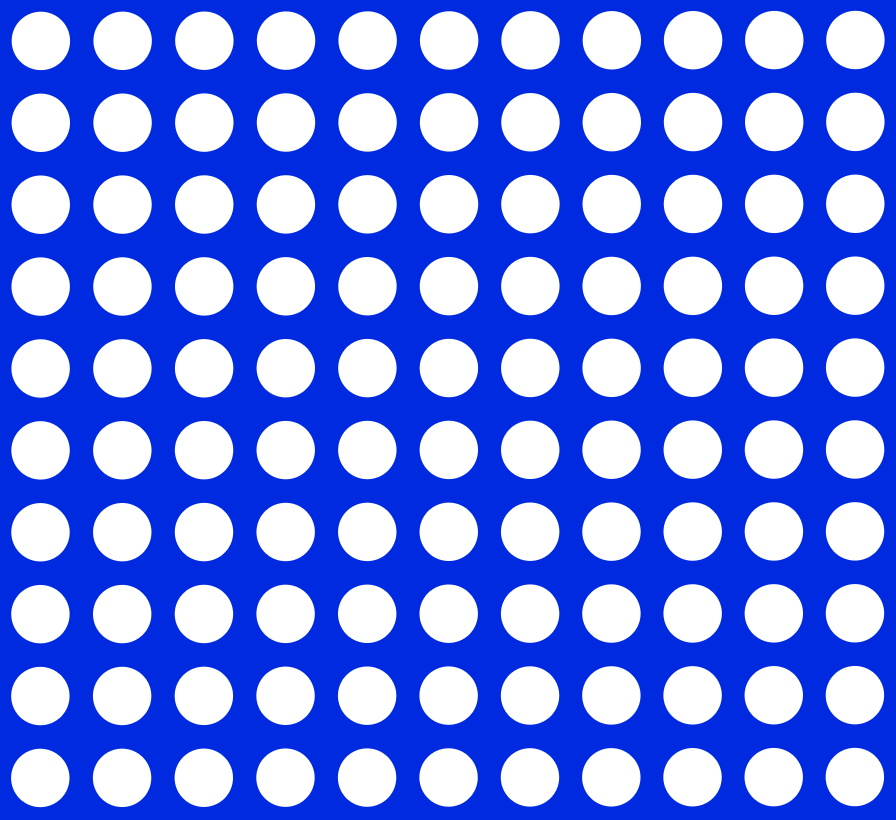
A Shadertoy shader for this pattern:

```glsl
const vec2 REPEATS = vec2(11.0, 10.0);     // dots across and down
const float DOT_RADIUS = 0.0356;           // in canvas heights
const float COLUMN_BOW = 0.0013;           // rightward drift of the middle columns
const float ROW_RISE = 0.0012;             // upward drift from left to right
const float LOWER_ROW_LIFT = 0.0013;       // upward drift from top to bottom
const float COLUMN_LEAN = 0.0007;          // leftward drift from top to bottom
const vec3 GROUND_BLUE = vec3(0.0, 0.165, 0.88);
const vec3 DOT_WHITE = vec3(1.0);
const float PI = 3.14159;

// Slight placement drift, constant within a cell so that no dot is cut at an edge
vec2 dotDrift(vec2 cellCentre) {
    float depth = 1.0 - cellCentre.y;
    return vec2(COLUMN_BOW * sin(PI * cellCentre.x) - COLUMN_LEAN * depth,
                ROW_RISE * cellCentre.x + LOWER_ROW_LIFT * depth);
}

// Signed distance to the dot of the current cell, in canvas heights
float dotGridDistance(vec2 uv, float aspect) {
    vec2 cellCentre = (floor(uv * REPEATS) + 0.5) / REPEATS;
    vec2 fromDot = uv - cellCentre - dotDrift(cellCentre);
    return length(fromDot * vec2(aspect, 1.0)) - DOT_RADIUS;
}

void mainImage(out vec4 fragColor, in vec2 fragCoord) {
    vec2 uv = fragCoord / iResolution.xy;
    float aspect = iResolution.x / iResolution.y;
    float pixel = 1.0 / iResolution.y;

    // One-pixel soft edge around each dot
    float coverage = clamp(0.5 - dotGridDistance(uv, aspect) / pixel, 0.0, 1.0);
    fragColor = vec4(mix(GROUND_BLUE, DOT_WHITE, coverage), 1.0);
}
```
